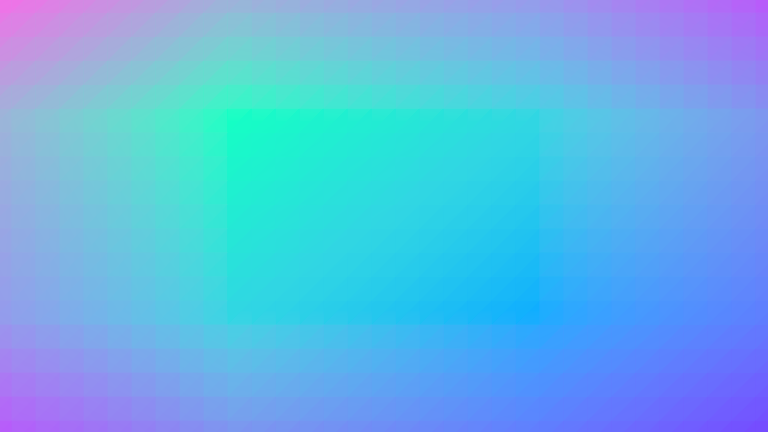
Reproduce this background procedurally as a WebGL 2 fragment shader.

```glsl
#version 300 es
precision highp float;

uniform vec2 u_resolution;
out vec4 fragColor;

const vec2 GRID = vec2(32.0, 18.0);
const vec2 BOX_HALF = vec2(0.199, 0.229);
const float FACET_STRENGTH = 0.8;

// Inner panel, from upper left to lower right
const vec3 MINT = vec3(0.08, 1.0, 0.77);
const vec3 CYAN = vec3(0.19, 0.84, 0.89);
const vec3 AZURE = vec3(0.06, 0.68, 1.0);

// Outer frame, from upper left to lower right
const vec3 PINK = vec3(0.95, 0.44, 0.91);
const vec3 VIOLET = vec3(0.72, 0.36, 0.98);
const vec3 INDIGO = vec3(0.46, 0.29, 1.0);

vec3 ramp(vec3 first, vec3 middle, vec3 last, float t, float lateness) {
    vec3 start = mix(first, middle, clamp(t * 2.0, 0.0, 1.0));
    float finish = clamp(t * 2.0 - 1.0, 0.0, 1.0);
    return mix(start, last, pow(finish, lateness));
}

// Progress from the upper left corner to the lower right one
float diagonal(vec2 p, vec2 halfSize) {
    return 0.5 + 0.25 * (p.x / halfSize.x - p.y / halfSize.y);
}

vec2 softFloor(vec2 p, vec2 width) {
    return floor(p) + smoothstep(1.0 - width, vec2(1.0), fract(p));
}

// Pull a point toward the centre of its triangular half cell
vec2 facet(vec2 p, vec2 grid, vec2 pixel, float strength) {
    vec2 q = p * grid + 0.5;
    vec2 width = pixel * grid;
    vec2 f = fract(q);
    float side = smoothstep(-width.x, width.x, f.y - f.x) * 2.0 - 1.0;
    vec2 centre = softFloor(q, width) + 0.5 + side * vec2(-1.0, 1.0) / 6.0;
    return (mix(q, centre, strength) - 0.5) / grid;
}

vec3 background(vec2 p, vec2 boxHalf) {
    vec2 nearest = clamp(p, -boxHalf, boxHalf);
    vec3 inner = ramp(MINT, CYAN, AZURE, diagonal(nearest, boxHalf), 1.25);
    vec3 outer = ramp(PINK, VIOLET, INDIGO, diagonal(p, vec2(0.5)), 1.0);

    // Distance from the panel, one at the canvas corners
    vec2 away = abs(p - nearest) / (0.5 - boxHalf);
    float fade = clamp(0.5 * (away.x + away.y), 0.0, 1.0);

    // Red rises sooner than the other channels
    return mix(inner, outer, pow(vec3(fade), vec3(0.6, 1.0, 1.0)));
}

void main() {
    vec2 p = gl_FragCoord.xy / u_resolution - 0.5;
    vec2 sampled = facet(p, GRID, 1.0 / u_resolution, FACET_STRENGTH);
    fragColor = vec4(background(sampled, BOX_HALF), 1.0);
}
```
